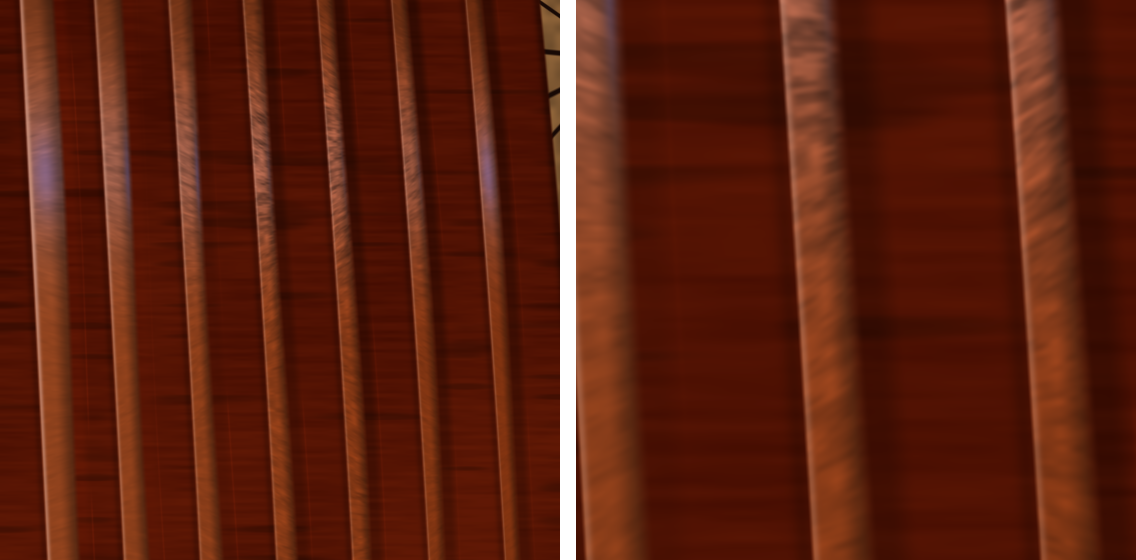
Left: the whole. Right: its middle third, enlarged.
Give the GLSL for this texture, as a WebGL 2 fragment shader.

```glsl
#version 300 es
precision highp float;
// Seven leaning, rounded slats of polished wood over dark red-brown boards.
// Each slat is a sheared repeat with its own width, rippled grain and sheen;
// a pale panel crossed by dark strokes shows at the upper right edge.
uniform vec2 u_resolution;
out vec4 outColor;

float hash(vec2 p) {
  p = fract(p * vec2(0.1031, 0.1137));
  p += dot(p, p.yx + 33.33);
  return fract((p.x + p.y) * p.x * 17.0);
}

float noise(vec2 p) {
  vec2 cell = floor(p), f = fract(p);
  f = f * f * (3.0 - 2.0 * f);
  return mix(mix(hash(cell), hash(cell + vec2(1, 0)), f.x),
             mix(hash(cell + vec2(0, 1)), hash(cell + vec2(1, 1)), f.x), f.y);
}

float bump(float x, float center, float width) {
  float q = (x - center) / width;
  return exp(-q * q);
}

// Dark boards with fine horizontal grain and broad stains
vec3 boards(vec2 p) {
  float grain = noise(vec2(p.x * 9.0, p.y * 150.0) + 20.0);
  float fine = noise(vec2(p.x * 30.0, p.y * 260.0) + 70.0);
  float stain = noise(p * vec2(7.0, 5.0) + 11.0);
  float tone = 0.10 + 0.34 * grain + 0.14 * fine + 0.36 * stain;
  tone += 0.28 * smoothstep(0.35, 0.9, p.y) - 0.12 * bump(p.y, 0.1, 0.2);
  vec3 wood = mix(vec3(0.235, 0.035, 0.0), vec3(0.375, 0.095, 0.018), clamp(tone, 0.0, 1.0));
  float streak = smoothstep(0.74, 0.95, noise(vec2(p.x * 6.0, p.y * 55.0) + 140.0));
  return wood * (1.0 - 0.22 * streak);
}

// Rounded slat: a runs across it from 0 to 1, y runs down from the top
vec3 slat(float a, float y, float id) {
  float rippled = 0.35 + 0.65 * bump(id, 3.6, 1.4);
  float wave = y * 130.0 + 2.5 * a * sin(y * 9.0 + id);
  float ripple = noise(vec2(a * 1.8 + id * 13.0, wave + 40.0)) - 0.5;
  ripple += 0.6 * (noise(vec2(a * 4.0 + id * 7.0, wave * 2.1 + 90.0)) - 0.5);

  vec3 color = mix(vec3(0.50, 0.23, 0.10), vec3(0.44, 0.17, 0.05), 0.15 * id);
  color *= 0.86 + 0.2 * smoothstep(0.0, 0.2, y);
  float sheen = bump(y, 0.29, 0.17) * (0.95 - 0.05 * id);
  color = mix(color, vec3(0.56, 0.36, 0.31), sheen * 0.85);
  color *= 1.0 + ripple * rippled * (0.24 + 0.45 * sheen);

  // Violet glints sit at the center of the outer slats, the rim of the others
  float wide = step(id, 0.5) + step(5.5, id);
  float glint = bump(a, mix(0.9, 0.5, wide), mix(0.12, 0.4, wide));
  glint *= bump(y, 0.31, 0.065) * (1.0 - 0.7 * step(2.5, id) * step(id, 5.5));
  color = mix(color, vec3(0.50, 0.40, 0.60), 0.62 * glint);

  // Roll off to shadow on the right, bright lip on the left
  color *= 1.06 - 0.40 * smoothstep(0.45, 1.0, a);
  float lip = bump(a, 0.05, 0.07) * (0.35 + 0.55 * exp(-id));
  lip *= 0.65 + 0.35 * bump(y, 0.35, 0.3);
  return mix(color, vec3(0.78, 0.56, 0.48), lip);
}

// Pale panel with a fan of dark strokes
vec3 panel(vec2 p) {
  vec3 color = vec3(0.50, 0.35, 0.20) * (0.85 + 0.3 * noise(p * 60.0));
  for (float k = 0.0; k < 4.0; k++) {
    float stroke = 0.008 + 0.084 * k + (p.x - 0.97) * (0.7 - 0.6 * k);
    float ink = 1.0 - smoothstep(0.002, 0.006 + 0.001 * k, abs(p.y - stroke));
    color = mix(color, vec3(0.09, 0.035, 0.02), ink);
  }
  return color;
}

void main() {
  vec2 p = gl_FragCoord.xy / u_resolution;
  p.y = 1.0 - p.y;
  float aa = 1.0 / u_resolution.y;

  // Sheared, slightly bowed repeat; cells begin a little before each slat
  float pitch = 0.1326 + 0.0035 * p.y;
  float x = p.x - 0.016 * p.x * p.y * (1.0 - p.y);
  float u = (x - 0.035 - 0.0495 * p.y) / pitch;
  float id = floor(u + 0.15);
  float d = (u - id) * pitch;
  float present = step(-0.5, id) * step(id, 6.5);
  float width = 0.029 + 0.031 * exp(-0.55 * id) + 0.003 * sin(p.y * 5.0 + id);

  // Boards with a soft shadow, a reflected band and a thin seam by each slat
  vec3 color = boards(p);
  float past = d - width;
  float shade = smoothstep(-0.004, 0.004, past) * (1.0 - smoothstep(0.012, 0.03, past));
  float darkness = mix(-0.12, 0.30, smoothstep(0.0, 4.0, id)) * (1.15 - 0.5 * p.y);
  color *= 1.0 - present * shade * darkness;
  float seam = bump(past, 0.027, 0.0018) * smoothstep(0.2, 0.6, noise(vec2(id * 5.0, p.y * 6.0)));
  color += present * seam * vec3(0.055, 0.016, 0.006) * (1.0 - 0.1 * id);
  color *= 1.0 - 0.18 * present * bump(d, -0.005, 0.006);

  // Crisp left edge, softer right edge
  float cover = smoothstep(-0.001 - aa, 0.001 + aa, d);
  cover *= 1.0 - smoothstep(width - 0.006, width + 0.005, d);
  color = mix(color, slat(clamp(d / width, 0.0, 1.0), p.y, max(id, 0.0)), cover * present);

  // Panel beyond the slanted edge of the last board
  float border = 0.964 + 0.098 * p.y - 0.02 * p.y * p.y;
  color *= 1.0 - 0.35 * bump(p.x, border - 0.004, 0.008);
  color = mix(color, panel(p), smoothstep(-0.0015 - aa, 0.0015 + aa, p.x - border));
  outColor = vec4(color, 1.0);
}
```
